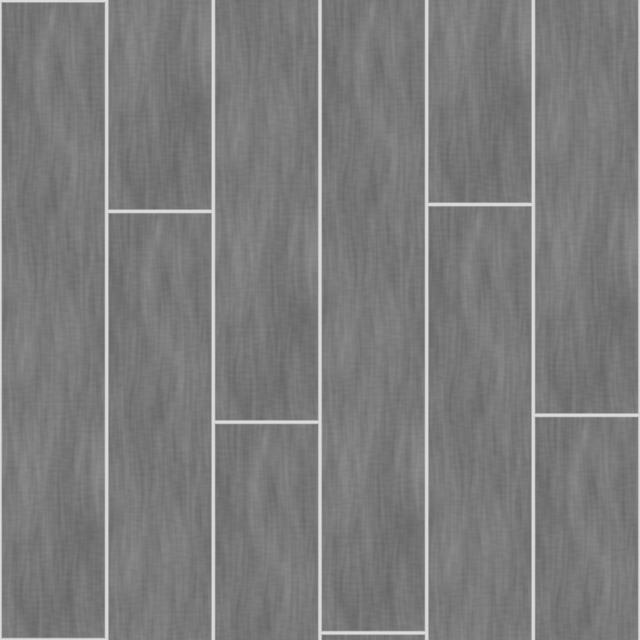
Reproduce this texture procedurally as a WebGL 1 fragment shader.

```glsl
precision highp float;

uniform vec2 u_resolution;

// Layout, in canvas units
const float COLUMNS = 6.0;
const float PLANK_LENGTH = 0.9987;
const float COLUMN_STAGGER = 0.3293;
const float FIRST_JOINT = 0.001;
const float GROUT_CORE = 0.0010;
const float GROUT_EDGE = 0.0045;

// Colours
const vec3 WOOD_COLOUR = vec3(0.472);
const vec3 GROUT_COLOUR = vec3(0.86);

// Strength of each layer of the wood
const float CLOUD_STRENGTH = 0.045;
const float GRAIN_STRENGTH = 0.046;
const float FIBRE_STRENGTH = 0.042;
const float WEAVE_STRENGTH = 0.026;
const float STREAK_STRENGTH = 0.045;
const float STAIN_STRENGTH = 0.032;
const float WARP = 0.007;

vec2 gradient(vec2 cell) {
    float h = fract(sin(dot(cell, vec2(127.1, 311.7))) * 43758.5);
    float angle = 6.28318 * h;
    return vec2(cos(angle), sin(angle));
}

float gradientNoise(vec2 p) {
    vec2 i = floor(p);
    vec2 f = p - i;
    vec2 w = f * f * f * (f * (f * 6.0 - 15.0) + 10.0);
    float a = dot(gradient(i), f);
    float b = dot(gradient(i + vec2(1.0, 0.0)), f - vec2(1.0, 0.0));
    float c = dot(gradient(i + vec2(0.0, 1.0)), f - vec2(0.0, 1.0));
    float d = dot(gradient(i + vec2(1.0, 1.0)), f - vec2(1.0, 1.0));
    return mix(mix(a, b, w.x), mix(c, d, w.x), w.y);
}

float softSpot(vec2 p, vec2 centre, vec2 radius) {
    vec2 d = (p - centre) / radius;
    return exp(-dot(d, d));
}

// Pale curved streak near the head of each plank
float paleStreak(vec2 plank) {
    float bend = plank.y - 0.135;
    float offset = plank.x - (0.40 + 6.5 * bend * bend);
    float body = exp(-pow(offset / 0.055, 2.0));
    float fade = smoothstep(0.0, 0.03, plank.y)
               * (1.0 - smoothstep(0.15, 0.23, plank.y));
    return body * fade;
}

// Broad light and dark patches: x across the plank, y down its length
float stains(vec2 plank) {
    float light = softSpot(plank, vec2(0.27, 0.80), vec2(0.14, 0.07))
                + 0.7 * softSpot(plank, vec2(0.45, 0.60), vec2(0.35, 0.13))
                + 0.6 * softSpot(plank, vec2(0.85, 0.76), vec2(0.14, 0.12))
                + 0.9 * softSpot(plank, vec2(0.76, 0.983), vec2(0.05, 0.008));
    float dark = softSpot(plank, vec2(0.15, 0.09), vec2(0.22, 0.12))
               + softSpot(plank, vec2(0.60, 0.87), vec2(0.26, 0.13))
               + 0.7 * softSpot(plank, vec2(0.82, 0.70), vec2(0.045, 0.14))
               + 0.5 * softSpot(plank, vec2(0.20, 0.31), vec2(0.20, 0.08));
    return light - dark;
}

float woodTone(vec2 plank) {
    vec2 p = vec2(plank.x / COLUMNS, plank.y);
    p.x += WARP * gradientNoise(p * vec2(14.0, 8.0));
    float tone = CLOUD_STRENGTH * gradientNoise(p * vec2(24.0, 8.0) + 3.7);
    tone += GRAIN_STRENGTH * gradientNoise(p * vec2(80.0, 11.0) + 17.3);
    tone += FIBRE_STRENGTH * gradientNoise(p * vec2(210.0, 24.0) + 41.9);
    tone += WEAVE_STRENGTH * gradientNoise(p * vec2(60.0, 210.0) + 73.1);
    tone += STREAK_STRENGTH * paleStreak(plank);
    return tone + STAIN_STRENGTH * stains(plank);
}

void main() {
    vec2 uv = gl_FragCoord.xy / u_resolution;
    float pixel = 1.0 / min(u_resolution.x, u_resolution.y);

    // Staggered planks, measured down from their upper joint
    float column = floor(uv.x * COLUMNS);
    float across = fract(uv.x * COLUMNS);
    float along = mod(1.0 - uv.y - FIRST_JOINT - column * COLUMN_STAGGER, PLANK_LENGTH);

    // Grout along the nearest plank edge
    float sideDistance = min(across, 1.0 - across) / COLUMNS;
    float endDistance = min(along, PLANK_LENGTH - along);
    float edgeDistance = min(sideDistance, endDistance);
    float outer = max(GROUT_EDGE, GROUT_CORE + pixel);
    float grout = 1.0 - smoothstep(GROUT_CORE, outer, edgeDistance);

    vec3 wood = WOOD_COLOUR + woodTone(vec2(across, along));
    gl_FragColor = vec4(mix(wood, GROUT_COLOUR, grout), 1.0);
}
```
